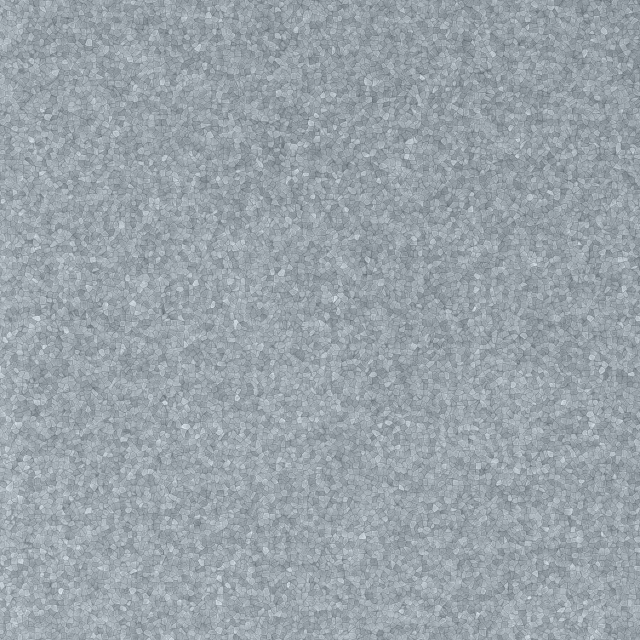
A WebGL 1 fragment shader for this texture:

```glsl
precision highp float;
// Frosted blue-grey sheet of tightly packed, translucent, blocky grains.
uniform vec2 u_resolution;

const float GRAINS_ACROSS = 112.0;
const float BASE_TONE = 0.607;
const vec3 COOL_TINT = vec3(0.0, 0.037, 0.064);

float hash(vec2 cell, float seed) {
  vec2 p = fract((cell + seed * 17.3) * vec2(0.1031, 0.1137));
  p += dot(p, p.yx + 33.33);
  return fract((p.x + p.y) * p.x * 7.31 + p.y * 91.7);
}

vec2 rotate(vec2 p, float angle) {
  float c = cos(angle), s = sin(angle);
  return vec2(c * p.x - s * p.y, s * p.x + c * p.y);
}

// Distance between a circle's and a square's, giving blunt corners.
float blockLength(vec2 p) {
  vec2 a = abs(p);
  return mix(length(a), max(a.x, a.y), 0.4);
}

// Position of p in the turned, stretched frame of one grain.
vec2 grainFrame(vec2 p, vec2 cell) {
  vec2 centre = cell + 0.5 + 0.9 * (vec2(hash(cell, 1.0), hash(cell, 2.0)) - 0.5);
  float stretch = mix(1.0, 1.3, hash(cell, 4.0));
  return rotate(p - centre, 6.2832 * hash(cell, 3.0)) * vec2(1.0 / stretch, stretch);
}

// Finds the nearest grain; returns the gap to its neighbour.
float nearestGrain(vec2 p, out vec2 id, out vec2 local) {
  float nearest = 9.0, second = 9.0;
  vec2 home = floor(p);
  id = home;
  local = vec2(0.0);
  for (int j = -1; j <= 1; j++) {
    for (int i = -1; i <= 1; i++) {
      vec2 cell = home + vec2(float(i), float(j));
      vec2 q = grainFrame(p, cell);
      float d = blockLength(q);
      if (d < nearest) {
        second = nearest;
        nearest = d;
        id = cell;
        local = q;
      } else {
        second = min(second, d);
      }
    }
  }
  return second - nearest;
}

// Tone added by a grain: body, sloping facet, pale rim, dark seam.
float grainTone(vec2 p, float bodyContrast) {
  vec2 id, local;
  float gap = nearestGrain(p, id, local);
  float body = bodyContrast * (hash(id, 5.0) - 0.5);
  float facet = 0.16 * local.x * (hash(id, 6.0) - 0.3);
  float streak = 0.018 * sin(13.0 * local.y + 6.2832 * hash(id, 7.0));
  float rim = smoothstep(0.06, 0.17, gap) * (1.0 - smoothstep(0.2, 0.42, gap));
  float seam = 1.0 - smoothstep(0.02, 0.22, gap);
  float glint = smoothstep(0.88, 1.0, hash(id, 8.0));
  float speck = step(0.9996, hash(id, 9.0));
  return body + facet + streak + 0.095 * rim * hash(id, 10.0)
       - 0.085 * seam + 0.09 * glint * (1.0 - seam) - 0.16 * speck;
}

// Main grains with smaller ones showing through from beneath.
float layeredTone(vec2 p) {
  vec2 under = rotate(p, 0.63) * 1.45 + 31.7;
  return grainTone(p, 0.115) + 0.45 * grainTone(under, 0.13);
}

// Soft cloudiness from warped sines.
float clouds(vec2 p) {
  vec2 q = p + 0.6 * sin(p.yx * 1.7 + vec2(0.4, 2.1));
  return 0.5 * sin(q.x + 1.3 * q.y) + 0.5 * sin(1.9 * q.x - 1.4 * q.y + 1.0);
}

// Broad lighting: paler low and left, duller towards the top and right.
float lighting(vec2 uv) {
  float slope = 0.036 * (0.5 - uv.y) + 0.022 * (0.5 - uv.x);
  float paleEdge = 0.02 * (1.0 - smoothstep(0.0, 0.06, uv.x));
  return slope + paleEdge + 0.007 * clouds(uv * 7.0) + 0.005 * clouds(uv * 37.0);
}

void main() {
  float side = min(u_resolution.x, u_resolution.y);
  float tone = 0.0;
  // Four samples per pixel smooth the grain borders.
  for (int j = 0; j < 2; j++) {
    for (int i = 0; i < 2; i++) {
      vec2 offset = (vec2(float(i), float(j)) - 0.5) * 0.5;
      tone += 0.25 * layeredTone((gl_FragCoord.xy + offset) / side * GRAINS_ACROSS);
    }
  }
  tone += BASE_TONE + lighting(gl_FragCoord.xy / u_resolution);
  gl_FragColor = vec4(clamp(vec3(tone) + COOL_TINT, 0.0, 1.0), 1.0);
}
```
